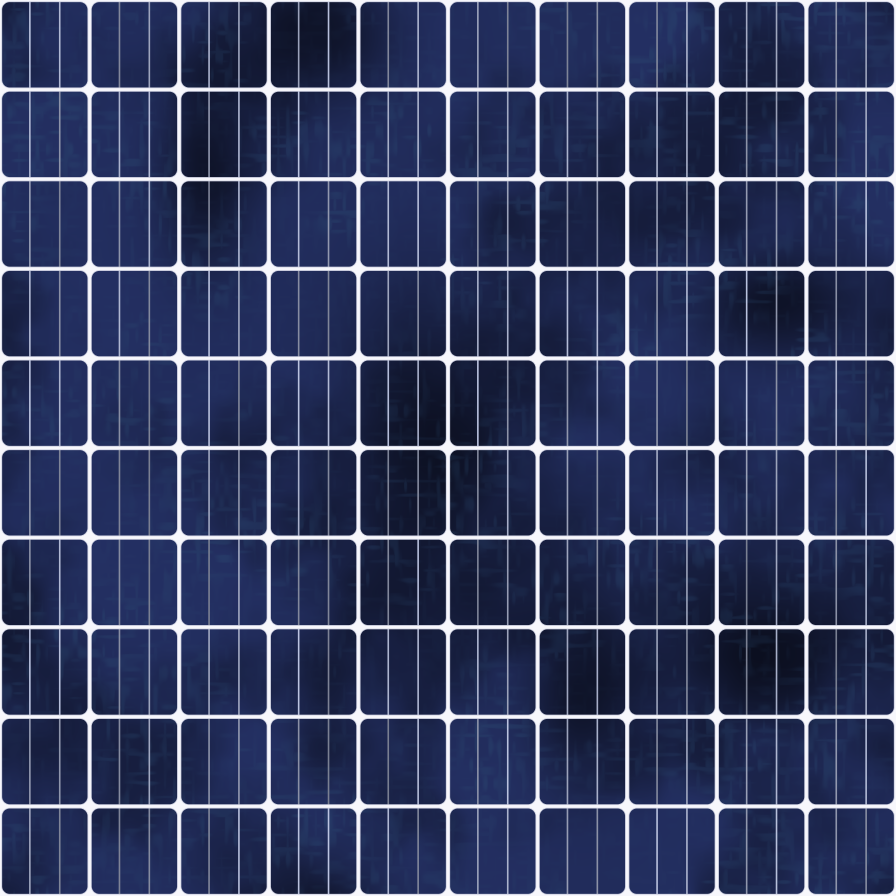
A WebGL 2 fragment shader for this pattern:

```glsl
#version 300 es
precision highp float;
// Solar panel: a 10 by 10 grid of dark blue rounded cells in a white frame,
// each crossed by two thin vertical busbars. Wrapping noise gives cloudy
// shading and fine woven streaks; soft patches add the deepest shadows.

uniform vec2 u_resolution;
out vec4 fragColor;

const float CELLS = 10.0;
const float FRAME_HALF = 0.024;   // widths in units of one cell
const float CORNER_RADIUS = 0.085;
const float BUSBAR_HALF = 0.009;

const vec3 SHADOW_NAVY = vec3(0.030, 0.040, 0.085);
const vec3 CELL_BLUE = vec3(0.132, 0.176, 0.365);
const vec3 STREAK_TEAL = vec3(0.170, 0.300, 0.450);
const vec3 BUSBAR_GREY = vec3(0.660, 0.690, 0.790);
const vec3 FRAME_EDGE = vec3(0.780, 0.790, 0.860);
const vec3 FRAME_WHITE = vec3(0.970, 0.970, 0.990);

// Shadow patches: centre in xy, radii in zw
const int PATCHES = 6;
const vec4 SHADOWS[PATCHES] = vec4[PATCHES](
    vec4(0.47, 0.50, 0.09, 0.18), vec4(0.23, 0.81, 0.05, 0.11),
    vec4(0.36, 0.96, 0.08, 0.07), vec4(0.65, 0.22, 0.06, 0.09),
    vec4(0.85, 0.27, 0.11, 0.06), vec4(0.87, 0.66, 0.09, 0.06));

float hash(vec2 p, float seed) {
    vec3 q = fract(vec3(p.xyx + seed) * vec3(0.1031, 0.1030, 0.0973));
    q += dot(q, q.yzx + 33.33);
    return fract((q.x + q.y) * q.z);
}

// Value noise over the unit square, wrapping after a whole period
float tileNoise(vec2 uv, vec2 period, float seed) {
    vec2 p = uv * period;
    vec2 i = floor(p);
    vec2 f = fract(p);
    f = f * f * (3.0 - 2.0 * f);
    float a = hash(mod(i, period), seed);
    float b = hash(mod(i + vec2(1.0, 0.0), period), seed);
    float c = hash(mod(i + vec2(0.0, 1.0), period), seed);
    float d = hash(mod(i + vec2(1.0, 1.0), period), seed);
    return mix(mix(a, b, f.x), mix(c, d, f.x), f.y);
}

float clouds(vec2 uv, vec2 period, float seed) {
    float sum = 0.0;
    float weight = 0.5;
    for (int octave = 0; octave < 4; octave++) {
        sum += weight * tileNoise(uv, period, seed);
        period *= 2.0;
        seed += 17.0;
        weight *= 0.5;
    }
    return sum / 0.9375;
}

// Soft shadow whose distance wraps around the edges
float shadowPatch(vec2 uv, vec4 patchShape) {
    vec2 d = fract(uv - patchShape.xy + 0.5) - 0.5;
    d /= patchShape.zw;
    return exp(-dot(d, d));
}

// Fine threads: long along one axis, thin along the other
float streaks(vec2 uv, vec2 period, float seed) {
    float thread = tileNoise(uv, period, seed);
    return smoothstep(0.55, 0.95, thread);
}

float roundedBox(vec2 p, vec2 halfSize, float radius) {
    vec2 q = abs(p) - halfSize + radius;
    return length(max(q, 0.0)) + min(max(q.x, q.y), 0.0) - radius;
}

float coverage(float dist, float pixel) {
    return clamp(0.5 - dist / pixel, 0.0, 1.0);
}

vec3 siliconColor(vec2 uv, vec2 cellId) {
    // Broad light and shade
    float shade = smoothstep(0.18, 0.60, clouds(uv, vec2(7.0, 6.0), 3.0));
    float tone = mix(0.52, 1.02, shade);
    tone += 0.10 * (hash(cellId, 41.0) - 0.5);
    for (int i = 0; i < PATCHES; i++) {
        tone *= 1.0 - 0.72 * shadowPatch(uv, SHADOWS[i]);
    }
    vec3 color = mix(SHADOW_NAVY, CELL_BLUE, clamp(tone, 0.0, 1.1));

    // Woven streaks, stronger in scattered areas
    float across = streaks(uv, vec2(48.0, 190.0), 7.0);
    float along = streaks(uv, vec2(190.0, 48.0), 23.0);
    float area = smoothstep(0.35, 0.75, clouds(uv, vec2(13.0), 59.0));
    float weave = max(across, along) * mix(0.06, 0.34, area);
    return mix(color, STREAK_TEAL, weave * mix(0.55, 1.0, tone));
}

void main() {
    vec2 uv = gl_FragCoord.xy / u_resolution;
    vec2 cellId = floor(uv * CELLS);
    vec2 local = fract(uv * CELLS) - 0.5;
    float pixel = CELLS / min(u_resolution.x, u_resolution.y);

    vec3 color = siliconColor(uv, cellId);

    // Two busbars at the thirds of each cell
    float side = step(0.0, local.x);
    float barDist = abs(abs(local.x) - 1.0 / 6.0) - BUSBAR_HALF;
    float glint = mix(0.72, 1.12, hash(vec2(cellId.x * 2.0 + side, cellId.y), 5.0));
    color = mix(color, BUSBAR_GREY * glint, coverage(barDist, pixel));

    // Frame with bright middle and widened crossings
    float cellDist = roundedBox(local, vec2(0.5 - FRAME_HALF), CORNER_RADIUS);
    vec3 frame = mix(FRAME_EDGE, FRAME_WHITE, smoothstep(0.0, FRAME_HALF * 0.7, cellDist));
    color = mix(color, frame, coverage(-cellDist, pixel));

    fragColor = vec4(color, 1.0);
}
```
